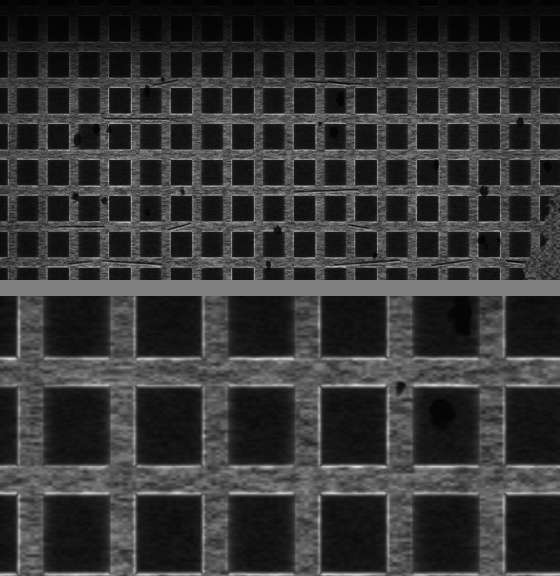
Top, the full canvas; bottom, a detail of the centre.
Reproduce this pattern procedurally as a Shadertoy shader.

```glsl
// A worn metal mesh seen in dim grey light: a grid of bars around dark windows.
// Signed distances to each window give bars, glinting rims and soft halos;
// stretched noise adds grain, and loops scatter scratches and dark specks.

float hash(vec2 p) {
    vec3 q = fract(p.xyx * vec3(0.1031, 0.103, 0.0973));
    q += dot(q, q.yzx + 33.33);
    return fract((q.x + q.y) * q.z);
}

float noise(vec2 p) {
    vec2 i = floor(p), f = fract(p);
    f = f * f * (3.0 - 2.0 * f);
    return mix(mix(hash(i), hash(i + vec2(1, 0)), f.x),
               mix(hash(i + vec2(0, 1)), hash(i + vec2(1, 1)), f.x), f.y);
}

// Soft ridge centred on distance zero
float ridge(float d, float width) {
    return exp(-d * d / (width * width));
}

float segmentDistance(vec2 p, vec2 a, vec2 b) {
    vec2 v = b - a;
    return length(p - a - v * clamp(dot(p - a, v) / dot(v, v), 0.0, 1.0));
}

void mainImage(out vec4 fragColor, in vec2 fragCoord) {
    vec2 p = fragCoord / iResolution.y;
    float px = 1.0 / iResolution.y;
    vec2 pitch = vec2(0.1099, 0.1284);
    vec2 origin = vec2(0.0437, 0.0625);
    vec2 halfBar = vec2(0.0145, 0.0165);

    // Window index and inward distances from its four sides
    vec2 grid = (p - origin) / pitch;
    vec2 cell = floor(grid);
    vec2 local = fract(grid) * pitch;
    vec2 low = local - halfBar;
    vec2 high = pitch - halfBar - local;
    vec2 side = min(low, high);
    float inside = smoothstep(-px, px, min(side.x, side.y));
    float crisp = mod(cell.x, 2.0);

    // Bars with horizontally stretched grain
    float streak = noise(p * vec2(65, 210));
    float grain = noise(p * vec2(190, 330) + 40.0);
    float patches = noise(p * vec2(9, 14) + 7.0);
    float bar = 0.10 + 0.24 * streak + 0.17 * grain + 0.09 * patches;
    bar *= side.y < 0.0 ? 1.0 : 0.92;
    bar *= 1.0 - 0.25 * ridge(side.y + halfBar.y, 0.004) * noise(p * vec2(25, 90));

    // Dark windows with a halo where the upright edges are soft
    float window = 0.035 + 0.035 * grain + 0.02 * streak;
    float halo = exp(-max(side.x, 0.0) / 0.006);
    window += halo * mix(0.17, 0.07, crisp) * (0.6 + 0.6 * streak);
    window += 0.06 * exp(-max(side.y, 0.0) / 0.005);
    float tone = mix(bar, window, inside);

    // Bright rims, uneven from window to window
    float rim = max(0.0023, 0.65 * px);
    float glint = 0.65 + 0.5 * hash(cell + 11.0);
    float level = ridge(side.y, rim) * smoothstep(-0.001, 0.005, side.x);
    float upright = ridge(side.x, rim) * smoothstep(-0.002, 0.004, side.y);
    upright *= mix(0.12, 0.85, crisp) * (0.55 + 0.6 * noise(p * vec2(8, 90)));
    tone += 0.42 * glint * max(level * (0.7 + 0.4 * streak), upright);

    // Shallow paired scratches along the level bars
    for (int i = 0; i < 14; i++) {
        float n = float(i);
        vec2 mid = vec2(2.0 * hash(vec2(n, 3)), origin.y + pitch.y * floor(7.0 * hash(vec2(n, 8))));
        vec2 reach = vec2(0.03 + 0.09 * hash(vec2(n, 5)), 0.022 * (hash(vec2(n, 9)) - 0.35));
        float d = segmentDistance(p, mid - reach, mid + reach);
        float shine = segmentDistance(p + vec2(0, 0.006), mid - reach, mid + reach);
        tone *= 1.0 - 0.7 * ridge(d, 0.003);
        tone += 0.16 * ridge(shine, 0.0025);
    }

    // Ragged dark specks
    for (int i = 0; i < 22; i++) {
        float n = float(i) + 30.0;
        vec2 away = p - vec2(2.0 * hash(vec2(n, 1)), 0.85 * hash(vec2(n, 2)));
        away.y *= 0.5 + 0.5 * hash(vec2(n, 6));
        float radius = 0.004 + 0.009 * hash(vec2(n, 4));
        float d = length(away) + 0.008 * (noise(p * 130.0) - 0.5) - radius;
        tone *= 1.0 - 0.8 * (1.0 - smoothstep(-0.002, 0.003 + px, d));
    }

    // Crumbled lower right corner
    float ragged = 0.06 * (noise(p * 28.0) - 0.5) + 0.04 * (noise(p * 75.0) - 0.5);
    float crumble = smoothstep(-0.01, 0.012, p.x - 1.865 - 0.43 * p.y + ragged);
    float rubble = 0.08 + 0.28 * noise(p * vec2(110, 150)) + 0.2 * grain * patches;
    tone = mix(tone, rubble, crumble);

    // Light falls off towards the top and the left and right ends
    float light = mix(0.06, 1.0, 1.0 - smoothstep(0.55, 1.02, p.y));
    light *= mix(0.78, 1.0, smoothstep(0.0, 0.35, p.x));
    light *= mix(1.0, 0.85, smoothstep(1.6, 2.0, p.x));
    fragColor = vec4(vec3(clamp(tone * light + 0.008, 0.0, 1.0)), 1.0);
}
```
